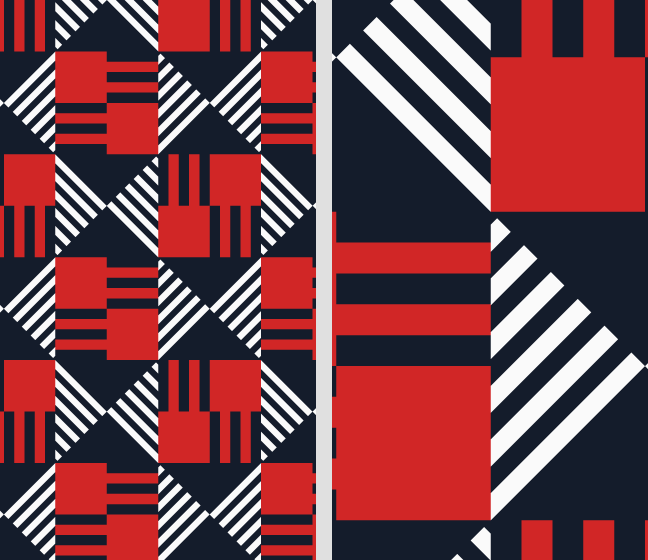
Left: the whole. Right: its middle third, enlarged.
Reproduce this pattern procedurally as a WebGL 2 fragment shader.

```glsl
#version 300 es
precision highp float;
// Checkerboard of red square-and-bar blocks and white diagonally striped bow ties on navy.

uniform vec2 u_resolution;
out vec4 fragColor;

const vec3 NAVY  = vec3(0.08, 0.11, 0.17);
const vec3 RED   = vec3(0.82, 0.15, 0.15);
const vec3 WHITE = vec3(0.98);

const float CELL_SIZE = 0.1628;   // side of a cell, in canvas widths
const float SEAM_X = 0.5007;      // a block seam runs near the middle
const int SAMPLES = 4;            // smoothing grid per pixel side

// Two solid cells on one diagonal, two barred cells on the other.
float barBlock(vec2 q, float barsPerCell) {
    float solid = step(0.0, q.x * q.y);
    float bars = mod(floor(fract(q.y) * barsPerCell), 2.0);
    return max(solid, bars);
}

// Two triangles meeting at the centre, filled with stripes along one diagonal.
float bowTie(vec2 q, float period, float width) {
    float triangles = step(abs(q.y), abs(q.x));
    float fromDiagonal = abs(q.x + q.y) * inversesqrt(2.0);
    float stripes = 1.0 - step(width, mod(fromDiagonal, period));
    return triangles * stripes;
}

// Colour at p, in cells measured from the seam and down from the top edge.
vec3 pattern(vec2 p) {
    vec2 grid = (p - vec2(0.0, 1.0)) * 0.5;
    vec2 id = floor(grid);
    vec2 q = fract(grid) * 2.0 - 1.0;
    bool turned = mod(id.y, 2.0) > 0.5;

    // Alternate rows turn the bars and mirror the bow ties.
    if (mod(id.x + id.y, 2.0) > 0.5) {
        vec2 barAxis = turned ? vec2(q.y, -q.x) : q;
        return mix(NAVY, RED, barBlock(barAxis, 5.0));
    }
    vec2 mirrored = turned ? vec2(q.x, -q.y) : q;
    return mix(NAVY, WHITE, bowTie(mirrored, 0.246, 0.124));
}

void main() {
    // Average a small grid of samples to smooth every edge.
    vec3 total = vec3(0.0);
    for (int j = 0; j < SAMPLES; j++) {
        for (int i = 0; i < SAMPLES; i++) {
            vec2 offset = (vec2(i, j) + 0.5) / float(SAMPLES) - 0.5;
            vec2 pixel = gl_FragCoord.xy + offset;
            vec2 fromTop = vec2(pixel.x, u_resolution.y - pixel.y) / u_resolution.x;
            total += pattern((fromTop - vec2(SEAM_X, 0.0)) / CELL_SIZE);
        }
    }
    fragColor = vec4(total / float(SAMPLES * SAMPLES), 1.0);
}
```
